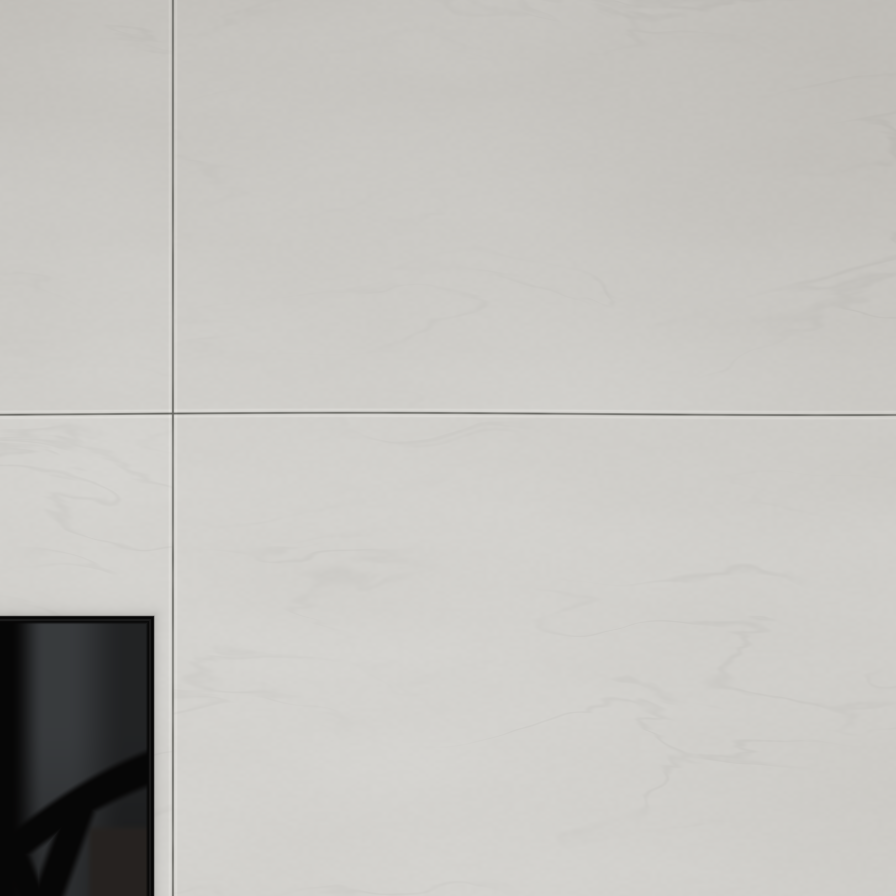
Reproduce this texture procedurally as a WebGL 1 fragment shader.

```glsl
precision highp float;
// Large pale stone panels with fine dark joints and faint horizontal veining.
// Panels repeat on a grid with a per-panel shift of tone and grain;
// a glossy black screen with soft reflections covers the lower left corner.

uniform vec2 u_resolution;

#define PANEL_SIZE vec2(1.0, 0.6)
#define JOINT_ORIGIN vec2(0.193, 0.538)
#define JOINT_HALF_WIDTH 0.0009
#define JOINT_COLOR vec3(0.40, 0.40, 0.38)
#define STONE_LIGHT vec3(0.83, 0.825, 0.81)
#define STONE_SHADE vec3(0.755, 0.745, 0.725)
#define VEIN_STRENGTH 0.022
#define SCREEN_CORNER vec2(0.172, 0.3125)
#define SCREEN_BLACK vec3(0.025, 0.023, 0.023)
#define SCREEN_GLOW vec3(0.22, 0.23, 0.24)

float hash(vec2 p) {
  vec3 q = fract(vec3(p.xyx) * 0.1031);
  q += dot(q, q.yzx + 33.33);
  return fract((q.x + q.y) * q.z);
}

float noise(vec2 p) {
  vec2 i = floor(p);
  vec2 f = fract(p);
  f = f * f * (3.0 - 2.0 * f);
  return mix(mix(hash(i), hash(i + vec2(1.0, 0.0)), f.x),
             mix(hash(i + vec2(0.0, 1.0)), hash(i + vec2(1.0, 1.0)), f.x), f.y);
}

float fbm(vec2 p) {
  float sum = 0.0;
  float weight = 0.5;
  for (int i = 0; i < 5; i++) {
    sum += weight * noise(p);
    p = mat2(1.6, 0.3, -0.3, 1.9) * p + 7.3;
    weight *= 0.5;
  }
  return sum;
}

float segmentDistance(vec2 p, vec2 a, vec2 b) {
  vec2 ab = b - a;
  return length(p - a - ab * clamp(dot(p - a, ab) / dot(ab, ab), 0.0, 1.0));
}

// Stone face: room light, cloudy grain, thin wispy veins, fine speckle.
vec3 stone(vec2 uv, vec2 panel) {
  vec2 p = uv + 3.7 * panel + 20.0;
  float cloud = fbm(p * vec2(3.0, 9.0)) - 0.5;
  float warp = fbm(p * vec2(4.0, 7.0) + 11.0);
  float ridge = abs(fbm(p * vec2(5.0, 17.0) + 2.5 * warp) - 0.48);
  float vein = (1.0 - smoothstep(0.0, 0.035, ridge))
             * smoothstep(0.42, 0.7, fbm(p * vec2(4.0, 6.0) + 31.0));
  float light = 1.0 - 0.75 * smoothstep(0.4, 1.05, uv.y)
              - 0.28 * smoothstep(0.45, 1.0, uv.x)
              - 0.12 * smoothstep(0.15, 0.0, uv.x);
  vec3 color = mix(STONE_SHADE, STONE_LIGHT, light);
  color += 0.035 * cloud * vec3(0.9, 1.0, 1.1);
  color -= VEIN_STRENGTH * vein;
  color += 0.008 * (noise(p * vec2(170.0, 260.0)) - 0.5);
  return color + 0.006 * (hash(panel + 9.0) - 0.5);
}

// Dark groove with a thin pale edge along both sides.
vec3 addJoint(vec3 color, float d, float strength, float px) {
  float edge = exp(-pow((abs(d) - 0.0036) / 0.0013, 2.0));
  float groove = 1.0 - smoothstep(0.0, JOINT_HALF_WIDTH + px, abs(d));
  color += 0.035 * edge;
  return mix(color, JOINT_COLOR, groove * strength);
}

// Glass: vertical glow bands, a curved silhouette and a bright bevel line.
vec3 glossyScreen(vec2 uv) {
  float glow = smoothstep(0.012, 0.05, uv.x)
             * (1.0 - 0.45 * smoothstep(0.075, 0.14, uv.x));
  glow *= 0.75 + 0.25 * smoothstep(0.0, 0.2, uv.y);
  vec3 color = mix(SCREEN_BLACK, SCREEN_GLOW, glow);
  float patchMask = smoothstep(0.095, 0.105, uv.x) * smoothstep(0.082, 0.07, uv.y);
  color = mix(color, vec3(0.15, 0.135, 0.125), patchMask);

  float arc = abs(uv.y - (0.04 + 0.85 * uv.x - 1.4 * uv.x * uv.x)) - 0.018;
  float branch = segmentDistance(uv, vec2(0.09, 0.10), vec2(0.05, -0.01)) - 0.015;
  float stem = segmentDistance(uv, vec2(0.01, 0.06), vec2(0.04, -0.01)) - 0.013;
  float figure = min(arc, min(branch, stem));
  color = mix(SCREEN_BLACK, color, smoothstep(-0.004, 0.007, figure));

  vec2 inset = SCREEN_CORNER - uv;
  float border = min(inset.x, inset.y);
  color = mix(SCREEN_BLACK, color, smoothstep(0.006, 0.010, border));
  float bevel = exp(-pow((border - 0.0045) / 0.0012, 2.0));
  return color + 0.09 * bevel;
}

void main() {
  vec2 uv = gl_FragCoord.xy / u_resolution;
  float px = 1.0 / min(u_resolution.x, u_resolution.y);

  // Panel grid; horizontal joints waver very slightly.
  vec2 bend = vec2(0.0, 0.0013 * sin(uv.x * 6.0 - 0.8));
  vec2 grid = (uv - JOINT_ORIGIN - bend) / PANEL_SIZE;
  vec2 joint = (fract(grid + 0.5) - 0.5) * PANEL_SIZE;
  vec3 color = stone(uv, floor(grid));
  float wear = 0.8 + 0.2 * noise(uv * 45.0);
  color = addJoint(color, joint.y, wear, px);
  color = addJoint(color, joint.x, wear, px);

  // Screen with a soft contact shadow on the wall.
  vec2 outside = uv - SCREEN_CORNER;
  float d = length(max(outside, 0.0)) + min(max(outside.x, outside.y), 0.0);
  color *= 1.0 - 0.12 * exp(-max(d, 0.0) / 0.006);
  color = mix(glossyScreen(uv), color, smoothstep(-px, px, d));
  gl_FragColor = vec4(color, 1.0);
}
```
